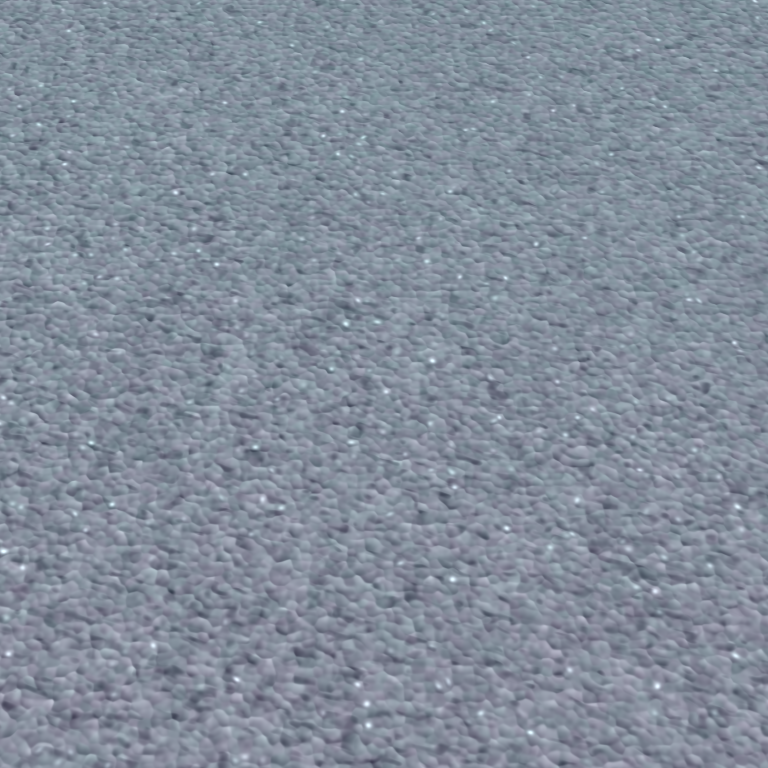
Reproduce this texture procedurally as a Shadertoy shader.

```glsl
// Weathered blue-grey asphalt receding in perspective, with soft stones, dark gaps and pale glints.

const vec3  BASE_COLOR   = vec3(0.525, 0.562, 0.614);
const vec3  FAR_TINT     = vec3(-0.012, 0.008, 0.004);  // cooler with distance
const vec3  NEAR_TINT    = vec3(0.006, -0.006, 0.002);  // more violet up close
const vec3  MAUVE_SHIFT  = vec3(0.024, -0.018, 0.004);  // hue drift between stones
const vec3  GLINT_COLOR  = vec3(0.92, 1.02, 1.00);
const vec2  STONES       = vec2(74.0, 82.0);  // stones per canvas at the near edge
const float HORIZON      = 2.8;               // height of the vanishing line
const vec2  LIGHT_DIR    = vec2(0.36, 0.93);
const float STONE_SPREAD = 0.115;  // tone range between stones
const float RELIEF       = 0.14;   // light top and dark foot of each stone
const float GAP_DEPTH    = 0.115;
const float GRAIN        = 0.075;
const float MOTTLE       = 0.018;
const float GLINT        = 0.42;
const float BLEND        = 6.0;    // sharpness of the stone borders

vec3 hash3(vec2 p) {
    vec3 q = fract(vec3(p.xyx) * vec3(0.1031, 0.1030, 0.0973));
    q += dot(q, q.yxz + 33.33);
    return fract((q.xxy + q.yzz) * q.zyx);
}

float noise(vec2 p) {
    vec2 cell = floor(p);
    vec2 f = fract(p);
    f = f * f * (3.0 - 2.0 * f);
    float low  = mix(hash3(cell).x, hash3(cell + vec2(1, 0)).x, f.x);
    float high = mix(hash3(cell + vec2(0, 1)).x, hash3(cell + vec2(1, 1)).x, f.x);
    return mix(low, high, f.y);
}

// Maps the canvas to the road plane; one unit is one stone.
vec2 roadPlane(vec2 uv) {
    float depth = HORIZON / (HORIZON - uv.y);
    return vec2((uv.x - 0.5) * depth * STONES.x + 200.0, HORIZON * depth * STONES.y);
}

// Softly blended cells: x = tone with relief, y = hue drift, z = glint.
vec3 stones(vec2 p) {
    vec2 cell = floor(p);
    vec3 sum = vec3(0.0);
    float total = 0.0;
    float glint = 0.0;
    for (int j = -1; j <= 1; j++)
    for (int i = -1; i <= 1; i++) {
        vec2 id = cell + vec2(i, j);
        vec3 place = hash3(id);
        vec3 look = hash3(id + 517.0);
        vec2 d = p - id - 0.5 - 0.75 * (place.xy - 0.5);
        d.y += 0.5 * (place.z - 0.3) * d.x;
        float dist2 = dot(d, d);
        float weight = exp(-BLEND * dist2);
        float slope = RELIEF * (0.3 + 1.4 * look.y);
        float tone = STONE_SPREAD * (look.x - 0.5) + slope * dot(d, LIGHT_DIR);
        sum.xy += weight * vec2(tone, look.z - 0.5);
        total += weight;
        // Only a few stones carry a strong glint.
        glint += pow(fract(look.z * 7.0 + place.x), 60.0) * exp(-9.0 * dist2);
    }
    return vec3(sum.xy / total, glint);
}

void mainImage(out vec4 fragColor, in vec2 fragCoord) {
    vec2 uv = fragCoord / iResolution.xy;
    vec2 p = roadPlane(uv);

    // Bend the cells gently so that the stones become irregular.
    vec2 warp = vec2(noise(p * 0.7 + 31.0), noise(p * 0.7 + 77.0)) - 0.5;
    vec3 stone = stones(p + 0.4 * warp);

    // Short shadowed gaps, slanting down to the right.
    vec2 slant = vec2(p.x - 0.3 * p.y, p.y + 0.36 * p.x);
    float gap = smoothstep(0.58, 1.0, noise(slant * vec2(0.72, 1.2) + 0.6 * warp));
    gap *= 0.6 + 0.8 * noise(p * 0.3 + 9.0);

    // Fine grain and broad wear.
    float grain = noise(p * vec2(1.8, 1.5) + 140.0) - 0.5;
    float mottle = noise(p * vec2(0.16, 0.20) + 60.0) + 0.6 * noise(uv * 5.0 + 12.0) - 0.8;

    // Haze softens the far right side.
    float contrast = mix(1.12, 0.80, smoothstep(0.3, 1.0, uv.y * 0.75 + uv.x * 0.3));
    float tone = contrast * (stone.x + GRAIN * grain - GAP_DEPTH * gap) + MOTTLE * mottle;

    float hue = stone.y + 0.7 * (noise(p * 0.7 + 230.0) - 0.5);
    vec3 color = BASE_COLOR + mix(NEAR_TINT, FAR_TINT, smoothstep(0.0, 1.0, uv.y));
    color += tone * vec3(1.0, 1.04, 1.0) + MAUVE_SHIFT * hue;
    color += GLINT * contrast * stone.z * GLINT_COLOR;

    fragColor = vec4(clamp(color, 0.0, 1.0), 1.0);
}
```
